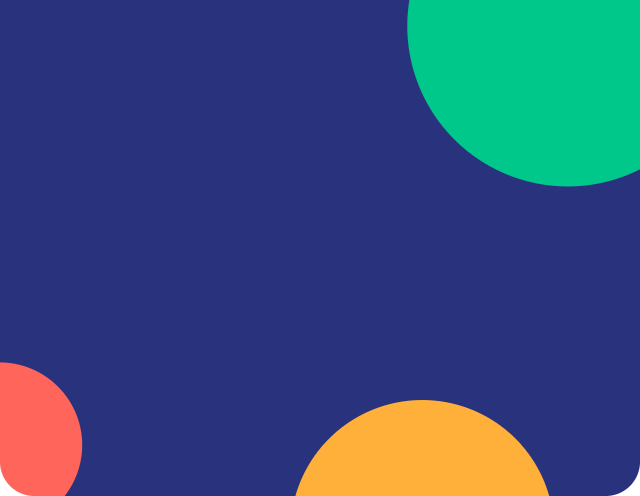
Give the GLSL for this background, as a Shadertoy shader.

```glsl
// Flat navy card with rounded lower corners and three large cropped discs.

// Lengths are in canvas heights, origin at the lower left.
const vec3 NAVY  = vec3(0.161, 0.196, 0.490);
const vec3 GREEN = vec3(0.000, 0.784, 0.541);
const vec3 AMBER = vec3(1.000, 0.690, 0.227);
const vec3 CORAL = vec3(1.000, 0.396, 0.357);
const vec3 PAPER = vec3(1.0);

// Discs: centre x, centre y, radius
const vec3 GREEN_DISC = vec3(1.1448, 0.9478, 0.3237);
const vec3 AMBER_DISC = vec3(0.8514, -0.0724, 0.2659);
const vec3 CORAL_DISC = vec3(-0.0010, 0.1027, 0.1667);

const float CORNER_RADIUS = 0.069;

// Antialiased coverage of a signed distance, negative inside
float coverage(float dist) {
    return clamp(0.5 - dist * iResolution.y, 0.0, 1.0);
}

float discDistance(vec2 p, vec3 disc) {
    return length(p - disc.xy) - disc.z;
}

// Card that runs past the top edge, so only its lower corners are round
float cardDistance(vec2 p, float width) {
    vec2 fromCorner = vec2(abs(p.x - 0.5 * width) - 0.5 * width, -p.y);
    vec2 q = fromCorner + CORNER_RADIUS;
    return length(max(q, 0.0)) + min(max(q.x, q.y), 0.0) - CORNER_RADIUS;
}

void mainImage(out vec4 fragColor, in vec2 fragCoord) {
    vec2 p = fragCoord / iResolution.y;
    float width = iResolution.x / iResolution.y;

    // Discs over the navy ground
    vec3 color = NAVY;
    color = mix(color, GREEN, coverage(discDistance(p, GREEN_DISC)));
    color = mix(color, AMBER, coverage(discDistance(p, AMBER_DISC)));
    color = mix(color, CORAL, coverage(discDistance(p, CORAL_DISC)));

    // Paper shows outside the rounded corners
    color = mix(PAPER, color, coverage(cardDistance(p, width)));

    fragColor = vec4(color, 1.0);
}
```
